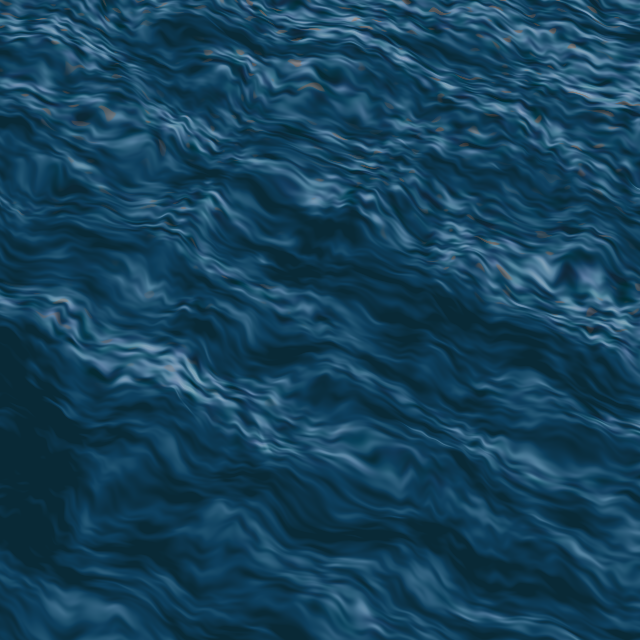
Give the GLSL for this texture, as a three.js fragment shader.

```glsl
// Draws dark blue open water with slanted wind ripples, swells and glittering crests.
varying vec2 vUv;

const vec3 ABYSS = vec3(0.035, 0.16, 0.21);
const vec3 DEEP  = vec3(0.045, 0.205, 0.295);
const vec3 BLUE  = vec3(0.05, 0.245, 0.365);
const vec3 STEEL = vec3(0.11, 0.31, 0.425);
const vec3 SHEEN = vec3(0.19, 0.38, 0.50);
const vec3 GLINT = vec3(0.32, 0.50, 0.62);
const vec3 FOAM  = vec3(0.50, 0.63, 0.72);
const vec3 AMBER = vec3(0.42, 0.36, 0.33);

// Sine-free hash giving a gradient with both parts in -1..1
vec2 hashGradient(vec2 cell) {
  vec3 h = fract(cell.xyx * vec3(0.1031, 0.1030, 0.0973));
  h += dot(h, h.yzx + 33.33);
  return 2.0 * fract((h.xx + h.yz) * h.zy) - 1.0;
}

float cornerValue(vec2 cell, vec2 local, vec2 corner) {
  return dot(hashGradient(cell + corner), local - corner);
}

// Gradient noise scaled to a standard deviation of about one
float noise(vec2 p) {
  vec2 cell = floor(p);
  vec2 f = p - cell;
  vec2 w = f * f * f * (f * (f * 6.0 - 15.0) + 10.0);
  float low = mix(cornerValue(cell, f, vec2(0.0)), cornerValue(cell, f, vec2(1.0, 0.0)), w.x);
  float high = mix(cornerValue(cell, f, vec2(0.0, 1.0)), cornerValue(cell, f, vec2(1.0)), w.x);
  return 5.8 * mix(low, high, w.y);
}

// Noise drawn out along a line that falls to the right by the given slope
float streaks(vec2 p, float slope, vec2 frequency, float seed) {
  vec2 sheared = vec2(p.x, p.y + slope * p.x);
  return noise(sheared * frequency + seed * vec2(17.3, 31.7) + 200.0);
}

float ramp(float a, float b, float x) {
  return clamp((x - a) / (b - a), 0.0, 1.0);
}

// Water colour for a tone measured in standard deviations
vec3 waterColor(float tone) {
  vec3 c = mix(ABYSS, DEEP, ramp(-1.55, -0.7, tone));
  c = mix(c, BLUE, ramp(-0.7, -0.05, tone));
  c = mix(c, STEEL, ramp(-0.05, 0.55, tone));
  c = mix(c, SHEEN, ramp(0.55, 1.2, tone));
  c = mix(c, GLINT, ramp(1.2, 2.0, tone));
  return mix(c, FOAM, ramp(2.0, 3.4, tone));
}

// Broken bright lines along the wave tops
float crestLines(vec2 p, float seed) {
  float ridge = streaks(p, 0.5, vec2(4.5, 13.0), seed);
  float gaps = streaks(p, 0.4, vec2(8.0, 14.0), seed + 1.0);
  return smoothstep(0.35, 0.0, abs(ridge)) * smoothstep(0.1, 1.2, gaps);
}

void main() {
  // Perspective: features shrink toward the top
  vec2 p = vec2((vUv.x - 0.5) * (0.85 + 0.35 * vUv.y), vUv.y * (0.85 + 0.22 * vUv.y));
  float lean = 0.45 * vUv.x + 0.8 * vUv.y - 0.625;

  // Bend the water so that ripples follow the waves
  p += vec2(0.012, 0.010) * vec2(noise(p * 5.0 + 60.0), noise(p * vec2(7.0, 9.0) + 90.0));
  vec2 fine = p + vec2(0.0, 0.0022) * noise(p * vec2(38.0, 30.0) + 120.0);

  // Wave layers from broad to fine
  float swell = streaks(p, 0.50, vec2(1.7, 6.5), 1.0);
  float wave = streaks(p, 0.30, vec2(4.5, 18.0), 2.0);
  float chop = streaks(fine, 0.38, vec2(11.0, 40.0), 3.0);
  float ripple = streaks(fine, 0.42, vec2(25.0, 82.0), 4.0);
  float flicker = streaks(fine, 0.32, vec2(42.0, 125.0), 5.0);

  // Patches that catch the sky
  float glitter = smoothstep(-0.7, 1.3, 0.7 * swell + 0.5 * wave + 2.2 * lean);

  float tone = 0.46 * swell + 0.42 * wave + 0.40 * chop + 0.95 * lean - 0.07;
  tone += ripple * mix(0.32, 0.70, glitter) + flicker * mix(0.10, 0.42, glitter);
  tone += 0.8 * crestLines(fine, 6.0) * (0.7 + 0.3 * ripple);
  vec3 color = waterColor(tone);

  // Faint violet and green shifts, then sparse warm reflections
  float hue = streaks(fine, 0.25, vec2(30.0, 75.0), 8.0);
  color += 0.012 * glitter * hue * vec3(1.0, -0.3, 0.5);
  float speck = streaks(fine, 0.20, vec2(34.0, 80.0), 9.0);
  float warmth = smoothstep(1.5, 2.3, speck) * glitter * smoothstep(0.25, 0.65, vUv.y);
  color = mix(color, AMBER * (0.9 + 0.15 * tone), 0.7 * warmth);

  gl_FragColor = vec4(clamp(color, 0.0, 1.0), 1.0);
}
```
